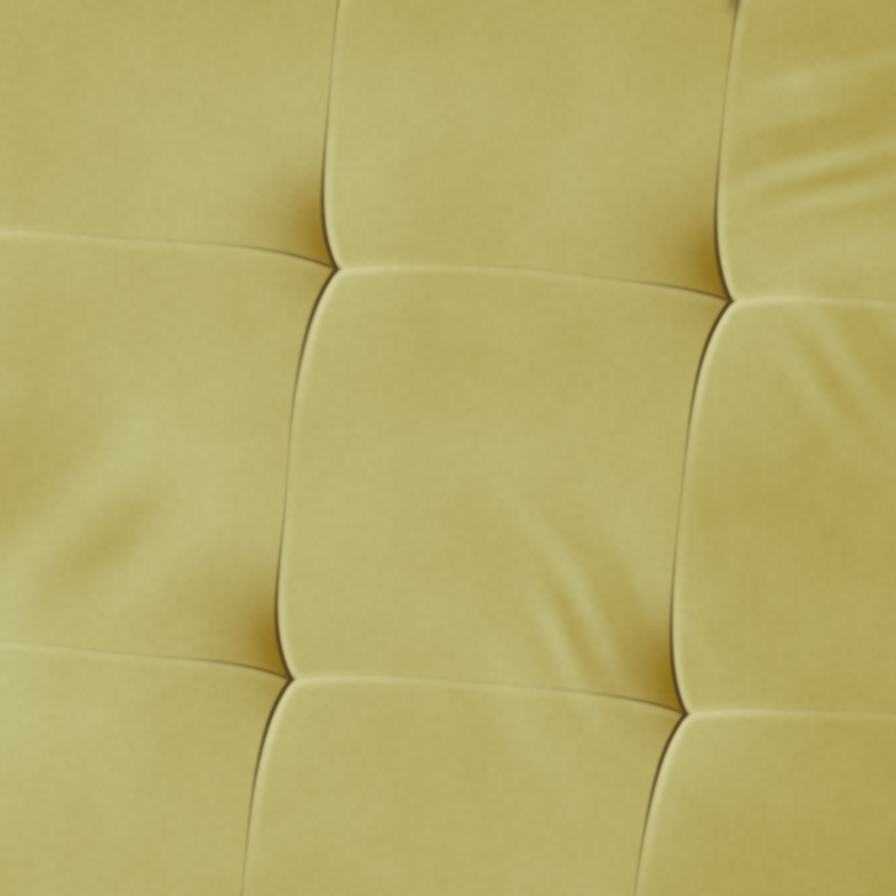
Give the GLSL for this texture, as a three.js fragment shader.

```glsl
#define ACROSS vec2(0.437, -0.036)
#define UP vec2(0.051, 0.459)
#define FIRST_TUFT vec2(0.3776, 0.7005)
#define SEAM_BULGE vec2(0.033, 0.017)
#define PINCH 0.052
#define SEAM_REACH 0.125
#define LINE_WIDTH 0.0027
#define PALE vec3(0.742, 0.722, 0.478)
#define GOLD vec3(0.655, 0.585, 0.250)
#define AMBER vec3(0.540, 0.410, 0.070)
#define CREASE vec3(0.330, 0.260, 0.130)
#define SHEEN vec3(0.850, 0.830, 0.630)

varying vec2 vUv;

float hash(vec2 p) {
  p = fract(p * vec2(0.1031, 0.1137));
  p += dot(p, p.yx + 33.33);
  return fract((p.x + p.y) * p.x * 7.31);
}

float noise(vec2 p) {
  vec2 i = floor(p), f = fract(p);
  f = f * f * (3.0 - 2.0 * f);
  i += 100.0;
  return mix(mix(hash(i), hash(i + vec2(1.0, 0.0)), f.x),
             mix(hash(i + vec2(0.0, 1.0)), hash(i + 1.0), f.x), f.y);
}

float fbm(vec2 p) {
  float sum = 0.0, amp = 0.5;
  for (int k = 0; k < 5; k++) {
    sum += amp * noise(p);
    p = mat2(1.6, 1.2, -1.2, 1.6) * p + 3.7;
    amp *= 0.5;
  }
  return sum;
}

float bell(float x, float width) {
  return exp(-x * x / (width * width));
}

// Soft parallel folds inside a round patch
float wrinkles(vec2 p, vec2 center, float angle, float radius, float density) {
  vec2 d = p - center;
  float c = cos(angle), s = sin(angle);
  vec2 q = vec2(c * d.x + s * d.y, c * d.y - s * d.x);
  q.y += 0.012 * sin(q.x * 18.0);
  return (noise(vec2(q.x * 6.0, q.y * density) + 9.0) - 0.5) * bell(length(d), radius);
}

void main() {
  vec2 p = vUv;
  vec2 warped = p + 0.006 * (vec2(noise(p * 7.0), noise(p * 7.0 + 20.0)) - 0.5);

  // Skewed lattice with a tuft at every whole coordinate
  vec2 d = warped - FIRST_TUFT;
  float area = ACROSS.x * UP.y - ACROSS.y * UP.x;
  vec2 grid = vec2(d.x * UP.y - d.y * UP.x, ACROSS.x * d.y - ACROSS.y * d.x) / area;
  vec2 pitch = vec2(ACROSS.x, UP.y);
  vec2 along = (grid - floor(grid + 0.5)) * pitch;

  // Signed distances to the seams, drawn in at each tuft
  vec2 bulge = SEAM_BULGE * (1.0 - exp(-abs(along.yx) / PINCH));
  vec2 bent = grid * pitch + vec2(bulge.x, -bulge.y);
  vec2 cell = floor(bent / pitch + 0.5);
  vec2 seam = bent - cell * pitch;
  float vary = 0.85 + 0.3 * hash(cell + 40.0);

  // Cloth tone: paler at left, warmer toward the right and the top
  float tone = 0.10 + 0.42 * smoothstep(0.15, 1.1, p.x);
  tone += 0.22 * smoothstep(0.72, 1.0, p.y) + 0.22 * p.x * smoothstep(0.5, 0.0, p.y);
  tone += 0.65 * (fbm(p * 4.5 + 2.0) - 0.48);
  tone += 0.14 * (fbm(p * vec2(38.0, 30.0)) - 0.48);

  // Folds in the loose cloth
  tone += 0.75 * wrinkles(p, vec2(0.92, 0.82), 0.42, 0.12, 48.0);
  tone += 0.75 * wrinkles(p, vec2(0.66, 0.31), -0.95, 0.12, 42.0);
  tone += 0.55 * wrinkles(p, vec2(0.94, 0.60), -0.80, 0.10, 40.0);
  tone += 0.70 * wrinkles(p, vec2(0.07, 0.42), 0.95, 0.17, 18.0);
  float ridge = p.y - 0.895 - 0.25 * (p.x - 0.82);
  tone -= 0.25 * bell(ridge, 0.012) * smoothstep(0.82, 0.88, p.x);

  // Cushion light right of each seam
  float rightSide = smoothstep(-0.002, 0.004, seam.x);
  float lowSide = smoothstep(0.006, -0.008, seam.y);
  float reachV = bell(along.y, SEAM_REACH);
  tone -= 0.38 * rightSide * exp(-max(seam.x, 0.0) / 0.05) * reachV * mix(0.45, 1.0, lowSide);
  vec3 color = mix(PALE, GOLD, clamp(tone, -0.15, 1.15));

  // Warm hollow left of each tuft, deepest above the cross seam
  float hollow = (1.0 - rightSide) * bell(seam.x, 0.075);
  hollow *= bell(seam.y - 0.012, mix(0.075, 0.052, lowSide)) * mix(1.0, 0.6, lowSide);
  hollow *= 0.55 + 0.45 * bell(seam.x, 0.03);
  color = mix(color, AMBER, clamp(0.78 * vary * hollow, 0.0, 1.0));

  // Cross seam: bright leaving a tuft, dark arriving at the next
  float leaving = smoothstep(0.0, 0.012, along.x) * bell(along.x, 0.10);
  float arriving = smoothstep(0.0, -0.008, along.x) * bell(along.x, 0.085);
  color = mix(color, SHEEN, 0.60 * leaving * bell(seam.y + 0.003, 0.007));
  color = mix(color, SHEEN, 0.16 * bell(seam.y + 0.005, 0.006));
  color = mix(color, CREASE, (0.05 + 0.50 * arriving) * bell(seam.y, 0.0024));

  // Upright seam: fine dark crease with a bright lip
  float lip = bell(seam.x - 0.0065, 0.0055);
  color = mix(color, SHEEN, lip * (0.10 + reachV * mix(0.45, 0.72, lowSide)));
  float creaseWidth = LINE_WIDTH * (0.65 + 0.45 * reachV);
  float crease = bell(seam.x, creaseWidth) * (0.07 + 0.85 * reachV * vary);
  color = mix(color, CREASE, clamp(crease, 0.0, 0.9));

  // Small knot at the tuft and a pinch at the upper edge
  float knot = bell(length(vec2(seam.x, seam.y)), 0.006);
  float notch = bell(length((p - vec2(0.82, 1.0)) * vec2(1.0, 0.6)), 0.009);
  color = mix(color, CREASE, 0.55 * knot + 0.4 * notch);

  // Fine nap
  color += 0.016 * (noise(p * 170.0) - 0.5);
  gl_FragColor = vec4(color, 1.0);
}
```
